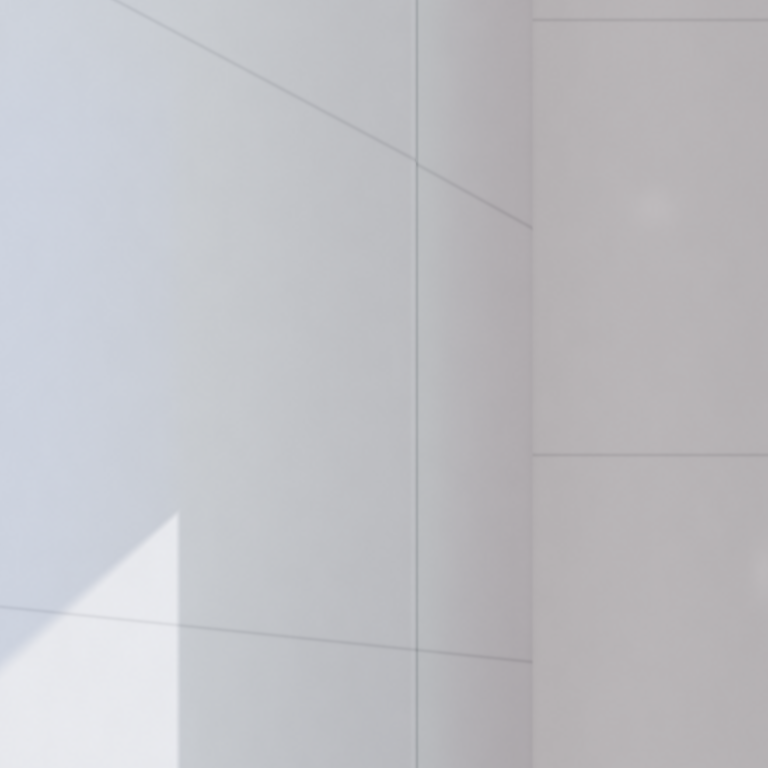
Reproduce this texture procedurally as a Shadertoy shader.

```glsl
// Pale tiled room corner with a glass edge and a wedge of sunlight.

const float GLASS_X = 0.542;
const float CORNER_X = 0.693;
const float SUN_X = 0.232;

float hash(vec2 p) {
    return fract(sin(dot(p, vec2(127.1, 311.7))) * 43758.5453);
}

float valueNoise(vec2 p) {
    vec2 cell = floor(p);
    vec2 f = fract(p);
    f = f * f * (3.0 - 2.0 * f);
    float low = mix(hash(cell), hash(cell + vec2(1.0, 0.0)), f.x);
    float high = mix(hash(cell + vec2(0.0, 1.0)), hash(cell + vec2(1.0, 1.0)), f.x);
    return mix(low, high, f.y);
}

// Soft band around zero distance.
float softLine(float dist, float width) {
    return exp(-dist * dist / (width * width));
}

// Signed distance to the infinite line through a and b, positive on its left.
float lineDistance(vec2 p, vec2 a, vec2 b) {
    vec2 dir = normalize(b - a);
    return dir.x * (p.y - a.y) - dir.y * (p.x - a.x);
}

float glow(vec2 p, vec2 center, vec2 radius) {
    vec2 q = (p - center) / radius;
    return exp(-dot(q, q));
}

// Left wall: cool daylight fading towards the corner.
vec3 leftWall(vec2 p) {
    vec3 color = mix(vec3(0.805, 0.825, 0.860), vec3(0.785, 0.798, 0.815),
                     smoothstep(0.0, 0.30, p.x));
    color = mix(color, vec3(0.738, 0.742, 0.757), smoothstep(0.20, GLASS_X, p.x));
    color = mix(color, vec3(0.690, 0.673, 0.685), smoothstep(0.50, CORNER_X, p.x));
    float blueTint = 1.0 - smoothstep(SUN_X - 0.025, SUN_X + 0.015, p.x);
    color += vec3(-0.003, 0.0, 0.012) * blueTint * smoothstep(1.0, 0.8, p.y);
    color -= vec3(0.012, 0.012, 0.010) * smoothstep(0.45, 0.0, p.y) * smoothstep(0.15, 0.35, p.x);
    return color;
}

// Right wall: warm grey with a darker fold and faint reflections.
vec3 rightWall(vec2 p) {
    vec3 color = mix(vec3(0.710, 0.695, 0.702), vec3(0.722, 0.708, 0.716),
                     smoothstep(CORNER_X, 0.82, p.x));
    color -= 0.012 * smoothstep(0.86, 1.0, p.x);
    color += 0.020 * glow(p, vec2(0.852, 0.728), vec2(0.025, 0.022));
    color += 0.025 * glow(p, vec2(0.995, 0.255), vec2(0.018, 0.035));
    return color;
}

// Sun wedge, with a penumbra that widens away from its tip.
float sunlight(vec2 p) {
    float upperEdge = lineDistance(p, vec2(0.0, 0.130), vec2(SUN_X, 0.333));
    float blur = mix(0.015, 0.005, clamp(p.x / SUN_X, 0.0, 1.0));
    float below = 1.0 - smoothstep(-blur, blur, upperEdge);
    float inside = 1.0 - smoothstep(SUN_X - 0.005, SUN_X + 0.005, p.x);
    return below * inside;
}

// Joints on the left wall shift slightly where they pass behind the glass.
float leftJoints(vec2 p) {
    float throughGlass = step(GLASS_X, p.x);
    float upper = mix(lineDistance(p, vec2(0.150, 1.0), vec2(0.540, 0.792)),
                      lineDistance(p, vec2(0.545, 0.785), vec2(0.693, 0.703)), throughGlass);
    float lower = lineDistance(p, vec2(0.0, 0.210), vec2(0.693, 0.138));
    return softLine(upper, 0.0028) + softLine(lower, 0.0027);
}

float rightJoints(vec2 p) {
    return softLine(p.y - 0.974, 0.0026) + softLine(p.y - 0.4075, 0.0026);
}

vec3 glassEdge(vec3 color, vec2 p) {
    float dist = p.x - GLASS_X;
    color += vec3(0.016, 0.020, 0.019) * softLine(dist + 0.0045, 0.0030);
    color -= vec3(0.085, 0.072, 0.074) * softLine(dist - 0.0010, 0.0020);
    color += vec3(0.004, 0.011, 0.007) * smoothstep(0.0, 0.004, dist)
           * (1.0 - smoothstep(0.01, 0.06, dist));
    return color;
}

void mainImage(out vec4 fragColor, in vec2 fragCoord) {
    vec2 p = fragCoord / iResolution.xy;
    float rightSide = smoothstep(CORNER_X - 0.002, CORNER_X + 0.003, p.x);

    // Walls and direct light
    vec3 color = mix(leftWall(p), rightWall(p), rightSide);
    color = mix(color, vec3(0.908, 0.913, 0.930), sunlight(p));

    // Tile joints and the fold between the walls
    float joints = mix(leftJoints(p), rightJoints(p), rightSide);
    color -= vec3(0.050, 0.050, 0.048) * joints;
    color -= 0.012 * softLine(p.x - CORNER_X, 0.006);

    color = glassEdge(color, p);

    // Faint plaster mottling and fine grain
    color += 0.006 * (valueNoise(p * vec2(48.0, 32.0)) - 0.5);
    color += 0.005 * (valueNoise(p * 220.0) - 0.5);
    fragColor = vec4(color, 1.0);
}
```
